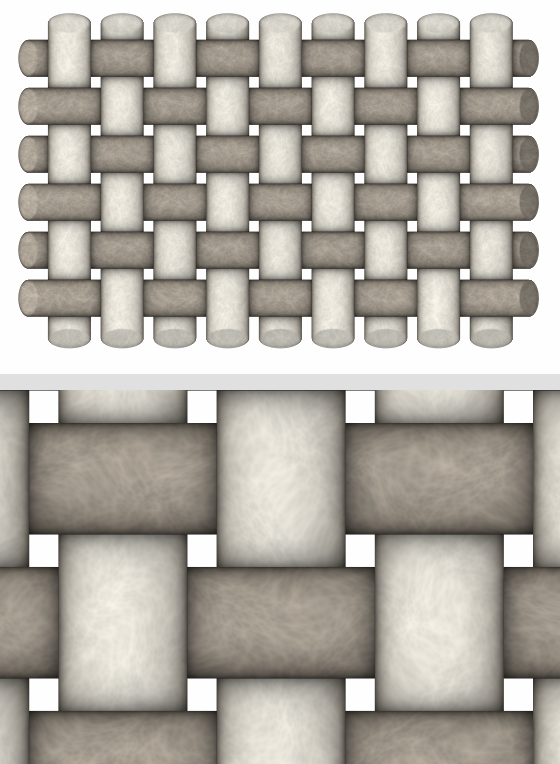
Top, the full canvas; bottom, a detail of the centre.
Give the GLSL for this pattern, as a WebGL 2 fragment shader.

```glsl
#version 300 es
precision highp float;
// Plain weave of pale upright rods and dark level rods with a felted surface, on white.

uniform vec2 u_resolution;
out vec4 outColor;

// Layout, in canvas heights from the canvas centre.
const vec2 COUNT = vec2(9.0, 6.0);            // upright rods, level rods
const vec2 PITCH = vec2(0.1410, 0.1283);
const vec2 HALF_WIDTH = vec2(0.0575, 0.0497); // upright, level
const vec2 WEAVE_CENTER = vec2(0.001, 0.0234);
const float UPRIGHT_MID = 0.0166;
const float UPRIGHT_HALF = 0.448;
const float LEVEL_MID = -0.0037;
const float LEVEL_HALF = 0.696;
const float CAP_DEPTH = 0.027;

// Colours.
const vec3 PAPER = vec3(0.995);
const vec3 PALE_BODY = vec3(0.925, 0.91, 0.87);
const vec3 PALE_EDGE = vec3(0.33, 0.30, 0.26);
const vec3 DARK_BODY = vec3(0.665, 0.63, 0.58);
const vec3 DARK_EDGE = vec3(0.22, 0.20, 0.17);
const vec2 UPRIGHT_CAPS = vec2(0.82, 0.93);   // tone of the low and high ends
const vec2 LEVEL_CAPS = vec2(1.08, 0.72);

// Surface.
const float PALE_GRAIN = 0.15;
const float DARK_GRAIN = 0.26;
const float CONTACT_SIZE = 0.012;
const float CONTACT_DEPTH = 0.50;
const float RIM_SIZE = 0.005;

vec2 hash2(vec2 p) {
    return fract(sin(vec2(dot(p, vec2(127.1, 311.7)), dot(p, vec2(269.5, 183.3)))) * 43758.5);
}

// Distance to the nearest scattered point.
float cellular(vec2 p) {
    vec2 cell = floor(p), f = p - cell;
    float nearest = 2.0;
    for (int y = -1; y <= 1; y++) {
        for (int x = -1; x <= 1; x++) {
            vec2 o = vec2(x, y);
            vec2 d = o + hash2(cell + o) - f;
            nearest = min(nearest, dot(d, d));
        }
    }
    return sqrt(nearest);
}

// Felted mottling around zero: three cellular layers bent by sines.
float felt(vec2 p) {
    p += 0.006 * sin(p.yx * 61.0 + 2.0 * sin(p * 37.0));
    float sum = 0.0, scale = 42.0, weight = 0.42;
    for (int i = 0; i < 3; i++) {
        sum += weight * (cellular(p * scale) - 0.46);
        p = mat2(0.8, 0.6, -0.6, 0.8) * p + 0.37;
        scale *= 2.2;
        weight *= 0.9;
    }
    return sum;
}

// Distance along a rod to the nearest crossing rod that lies on top of it.
float coverGap(float x, float parity, float count, float pitch, float halfWidth) {
    float n = 2.0 * round((x - parity) * 0.5) + parity;
    if (n < 0.0 || n > count - 1.0) return 1.0;
    return max(abs(x - n) * pitch - halfWidth, 0.0);
}

// One rod; q = (along, across) from its middle. Returns colour and coverage.
vec4 rod(vec2 q, float halfLength, float halfWidth, float lightSide, vec3 body, vec3 edge,
         vec2 caps, float grain, float gap, float seed) {
    float s = clamp(q.y / halfWidth, -1.0, 1.0);
    float curve = sqrt(1.0 - s * s);
    float dist = max(abs(q.y) - halfWidth, abs(q.x) - halfLength + CAP_DEPTH * (1.0 - curve));

    // Round body, brighter on the lit side.
    vec3 color = mix(edge, body, pow(curve, 0.7)) * (1.0 + 0.07 * lightSide * s);

    // Flat elliptical end faces.
    vec2 e = vec2((abs(q.x) - halfLength + CAP_DEPTH) / CAP_DEPTH, s);
    float face = 1.0 - smoothstep(0.82, 1.02, length(e));
    float capTone = q.x < 0.0 ? caps.x : caps.y;
    color = mix(color, mix(edge, body, 0.85 + 0.15 * curve) * capTone, face);

    // Rim, contact shadow, per-rod tone and felt.
    color *= 1.0 - 0.35 * exp(min(dist, 0.0) / RIM_SIZE);
    color *= 1.0 - CONTACT_DEPTH * exp(-gap / CONTACT_SIZE);
    color *= 0.98 + 0.04 * hash2(vec2(seed, 3.0)).x;
    color *= 1.0 + grain * felt(q * vec2(0.8, 1.0) + seed * vec2(1.73, 2.31));
    return vec4(color, clamp(0.5 - dist * u_resolution.y, 0.0, 1.0));
}

void main() {
    vec2 p = (gl_FragCoord.xy - 0.5 * u_resolution) / u_resolution.y;
    vec2 grid = (p - WEAVE_CENTER) / PITCH + 0.5 * (COUNT - 1.0);
    vec2 id = clamp(round(grid), vec2(0.0), COUNT - 1.0);
    vec2 across = (grid - id) * PITCH;

    float gapUpright = coverGap(grid.y, mod(id.x, 2.0), COUNT.y, PITCH.y, HALF_WIDTH.y);
    float gapLevel = coverGap(grid.x, mod(id.y + 1.0, 2.0), COUNT.x, PITCH.x, HALF_WIDTH.x);
    vec4 upright = rod(vec2(p.y - UPRIGHT_MID, across.x), UPRIGHT_HALF, HALF_WIDTH.x, -1.0,
                       PALE_BODY, PALE_EDGE, UPRIGHT_CAPS, PALE_GRAIN, gapUpright, id.x + 1.0);
    vec4 level = rod(vec2(p.x - LEVEL_MID, across.y), LEVEL_HALF, HALF_WIDTH.y, 1.0,
                     DARK_BODY, DARK_EDGE, LEVEL_CAPS, DARK_GRAIN, gapLevel, id.y + 21.0);

    // Over and under alternate like a chessboard.
    bool uprightOnTop = mod(id.x + id.y, 2.0) > 0.5;
    vec4 under = uprightOnTop ? level : upright;
    vec4 over = uprightOnTop ? upright : level;
    vec3 color = mix(PAPER, under.rgb, under.a);
    outColor = vec4(mix(color, over.rgb, over.a), 1.0);
}
```
